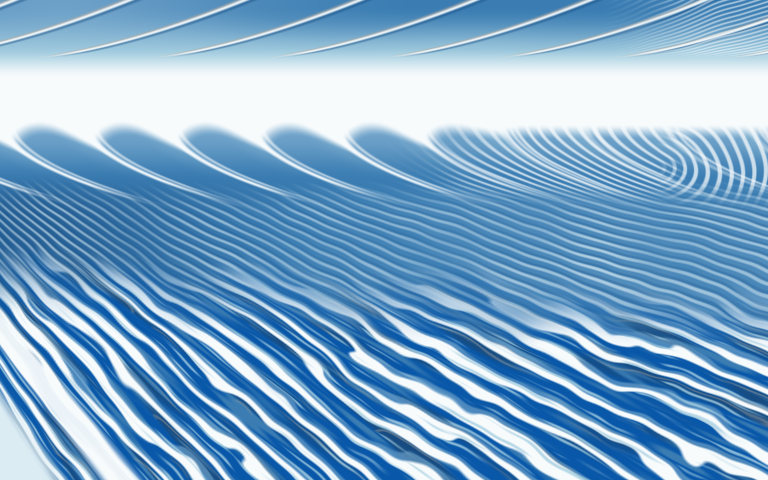
This background is drawn by a Shadertoy shader. Its source:

```glsl
// Glossy blue sea: curling waves under a white horizon band, with streaks fanning toward the viewer.

const vec3 WHITE = vec3(0.97, 0.985, 0.99);
const vec3 PALE = vec3(0.65, 0.81, 0.88);
const vec3 MIST = vec3(0.44, 0.64, 0.79);
const vec3 MID = vec3(0.23, 0.49, 0.70);
const vec3 DEEP = vec3(0.03, 0.34, 0.66);
const vec3 DARK = vec3(0.09, 0.30, 0.51);
const vec3 TAN = vec3(0.70, 0.66, 0.62);

vec2 gradientAt(vec2 cell) {
    vec2 h = vec2(dot(cell, vec2(127.1, 311.7)), dot(cell, vec2(269.5, 183.3)));
    return 2.0 * fract(sin(h) * 43758.5) - 1.0;
}

// Gradient noise, roughly -0.7 to 0.7
float noise(vec2 p) {
    vec2 i = floor(p), f = fract(p);
    vec2 s = f * f * f * (f * (f * 6.0 - 15.0) + 10.0);
    vec2 e = vec2(0.0, 1.0);
    float low = mix(dot(gradientAt(i), f), dot(gradientAt(i + e.yx), f - e.yx), s.x);
    float high = mix(dot(gradientAt(i + e), f - e), dot(gradientAt(i + 1.0), f - 1.0), s.x);
    return mix(low, high, s.y);
}

// Smooth stripe of the given half width at each whole phase
float stripe(float phase, float halfWidth) {
    float d = abs(fract(phase + 0.5) - 0.5);
    float aa = fwidth(phase) * 0.8 + 0.015;
    return 1.0 - smoothstep(max(halfWidth - aa, 0.0), halfWidth + aa, d);
}

// Sky with sweeping arcs that rise to the right
vec3 skyColor(vec2 p) {
    float h = max(p.y - 0.875, 0.0) / 0.125;
    vec3 col = mix(PALE, mix(MIST, MID, smoothstep(0.1, 0.9, p.x)), smoothstep(0.0, 0.9, h));
    col = mix(col, MID, 0.35 * h * (0.5 + noise(p * vec2(3.0, 9.0))));
    float arc = (p.x - 0.03 - 0.48 * pow(h + 0.001, 0.65)) / 0.24;
    float visible = smoothstep(0.02, 0.15, h);
    col = mix(col, DARK, 0.45 * visible * stripe(arc - 0.07, 0.03));
    col = mix(col, TAN, 0.6 * visible * stripe(arc + 0.04, 0.03));
    col = mix(col, WHITE, 0.9 * visible * stripe(arc, 0.025));
    // Fine ripples in the right corner
    float ripple = arc * 9.0 + 1.5 * noise(p * 9.0);
    float corner = smoothstep(1.25, 1.5, p.x + 0.05 * noise(p * 12.0));
    col = mix(col, WHITE, 0.55 * corner * visible * stripe(ripple, 0.16));
    return mix(WHITE, col, smoothstep(0.835, 0.9, p.y));
}

// Row of curling crests hanging below the horizon
vec3 crestColor(vec2 p) {
    float d = 0.75 - p.y;
    float curl = (p.x - 0.177 - 10.1 * d * abs(d)) / 0.173;
    float f = fract(curl);
    float ripples = smoothstep(0.82, 1.1, p.x + 0.1 * noise(p * 7.0));
    vec3 col = mix(MIST, MID, smoothstep(0.02, 0.13, d));
    col = mix(col, DARK, 0.4 * smoothstep(0.08, 0.2, d) * (1.0 - smoothstep(0.1, 0.9, p.x)));
    col = mix(col, PALE, 0.25 * smoothstep(0.55, 1.0, f) * (1.0 - smoothstep(0.04, 0.14, d)));
    float tail = 1.0 - smoothstep(0.13, 0.2, d);
    col = mix(col, WHITE, 0.95 * tail * (1.0 - 0.6 * ripples) * stripe(curl, 0.045));
    col = mix(col, WHITE, 0.6 * tail * stripe(curl - 0.11, 0.02));
    // Close ripples on the right, turning into rings at the edge
    float close = curl * 6.0 + 1.2 * noise(p * 6.0);
    vec2 eye = (p - vec2(1.36, 0.65)) * vec2(1.0, 1.4);
    float rings = length(eye) * 42.0 + 0.8 * noise(p * 8.0);
    float ringArea = smoothstep(1.36, 1.44, p.x);
    float lines = mix(stripe(close, 0.17), stripe(rings, 0.18), ringArea);
    col = mix(col, WHITE, 0.75 * ripples * lines * tail);
    // Rounded white tops
    float top = mix(0.012 + 0.045 * pow(2.0 * f - 0.9, 2.0), 0.02, ripples);
    return mix(WHITE, col, smoothstep(top - 0.012, top + 0.022, d));
}

// Water near the viewer: lines that radiate from a point beyond the upper left
vec3 streakColor(vec2 p) {
    vec2 arm = vec2(p.x + 0.625, 1.104 - p.y);
    float slope = max(arm.y, 0.01) / arm.x;
    float fan = log(slope);
    float reach = length(arm);
    float near = 1.0 - smoothstep(0.33, 0.49, p.y + 0.05 * p.x + 0.07 * noise(p * 6.0));
    float grain = noise(vec2(fan * 24.0, reach * 3.5));
    float thin = noise(vec2(fan * 55.0, reach * 5.0 + 9.0));
    float wobble = noise(p * 4.5) + 0.4 * noise(p * 13.0);

    vec3 far = mix(MID, MIST, 0.35 * smoothstep(0.3, 1.3, p.x) + 0.3 * grain);
    far = mix(far, DARK, 0.6 * (1.0 - smoothstep(0.0, 0.65, p.x)));
    vec3 close = mix(DEEP, DARK, smoothstep(0.0, 0.35, grain));
    close = mix(close, MID, smoothstep(0.05, 0.4, -thin));
    vec3 col = mix(far, close, near);

    // Fine lines in the distance
    float fine = fan * 29.0 + 0.9 * wobble;
    float fineAmount = (1.0 - near) * (0.6 + 0.5 * noise(p * 5.0 + 3.0));
    col = mix(col, DARK, 0.45 * fineAmount * stripe(fine + 0.3, 0.13));
    col = mix(col, mix(PALE, WHITE, 0.6), fineAmount * stripe(fine, 0.15));

    // Bold streaks and thin glints up close
    float bold = fan * 16.0 + 0.75 * wobble + 0.5 * grain;
    float width = clamp(0.16 + 0.24 * noise(vec2(fan * 9.0, reach * 4.0)), 0.03, 0.32);
    col = mix(col, MIST, 0.65 * near * stripe(bold + 0.08, width + 0.08));
    col = mix(col, TAN, 0.4 * near * stripe(bold * 2.0 + 0.3, 0.05) * smoothstep(0.0, 0.3, grain));
    col = mix(col, WHITE, near * stripe(bold, width));
    float glint = stripe(fan * 43.0 + 1.6 * wobble, 0.14) * smoothstep(-0.05, 0.25, thin);
    col = mix(col, PALE, 0.8 * near * glint);

    // Broad white sweep and pale lower left corner
    float sweep = 1.0 - smoothstep(0.035, 0.075, abs(slope - 1.26));
    col = mix(col, WHITE, 0.95 * near * sweep);
    return mix(col, mix(PALE, WHITE, 0.65), smoothstep(1.42, 1.53, slope));
}

void mainImage(out vec4 fragColor, in vec2 fragCoord) {
    vec2 p = fragCoord / iResolution.xy * vec2(1.6, 1.0);
    vec3 sky = skyColor(p);
    vec3 crests = crestColor(p);
    vec3 streaks = streakColor(p);
    float shore = smoothstep(0.54, 0.63, p.y + 0.03 * noise(p * 5.0));
    vec3 water = mix(streaks, crests, shore);
    fragColor = vec4(mix(water, sky, smoothstep(0.79, 0.81, p.y)), 1.0);
}
```
